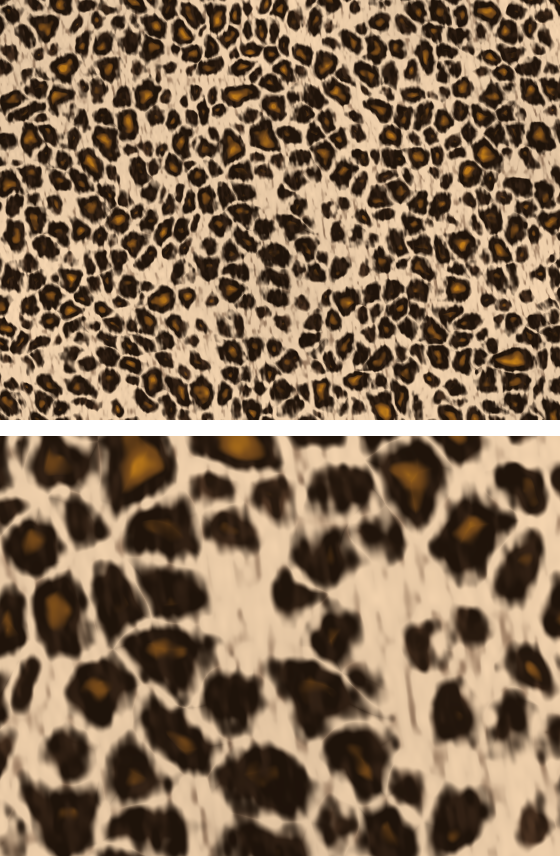
Top, the full canvas; bottom, a detail of the centre.
A WebGL 2 fragment shader for this texture:

```glsl
#version 300 es
precision highp float;
// Leopard plush: dark, soft-edged spots with ochre hearts on cream fur.
// Spots are the cells of a radius-weighted Voronoi diagram, inset by a gap;
// stretched value noise makes the strands that ruffle edges and shade the pile.

#define ROWS 19.0        // spot rows per canvas height
#define JITTER 0.72      // scatter of spot centres, in cells
#define R_MIN 0.28       // smallest spot radius, in cells
#define R_MAX 0.71       // largest spot radius, in cells
#define GAP 0.08         // half the cream lane between neighbours
#define SOFT 0.09        // half-width of the furry edge
#define RIM 0.25         // depth at which the ochre heart begins
#define LEAN -0.95       // mean direction of the long axis, in radians

uniform vec2 u_resolution;
out vec4 fragColor;

const vec3 CREAM = vec3(0.91, 0.79, 0.65);
const vec3 TAN   = vec3(0.62, 0.49, 0.38);
const vec3 BROWN = vec3(0.31, 0.21, 0.14);
const vec3 BLACK = vec3(0.12, 0.075, 0.04);
const vec3 OCHRE = vec3(0.45, 0.28, 0.10);
const vec3 GOLD  = vec3(0.77, 0.50, 0.10);

vec3 hash3(vec2 p) {
    vec3 q = fract(p.xyx * vec3(0.1031, 0.1030, 0.0973));
    q += dot(q, q.yxz + 33.33);
    return fract((q.xxy + q.yzz) * q.zyx);
}

float noise(vec2 p) {
    vec2 i = floor(p), f = fract(p);
    f = f * f * (3.0 - 2.0 * f);
    float low  = mix(hash3(i).x, hash3(i + vec2(1, 0)).x, f.x);
    float high = mix(hash3(i + vec2(0, 1)).x, hash3(i + vec2(1, 1)).x, f.x);
    return mix(low, high, f.y);
}

float smoothMax(float a, float b, float k) {
    float h = max(k - abs(a - b), 0.0) / k;
    return max(a, b) + 0.25 * h * h * k;
}

// Short, slightly wavy strands of pile
float strands(vec2 p) {
    float sway = 0.02 * noise(p * 9.0) + 0.12 * p.y;
    vec2 q = vec2(p.x + sway, p.y);
    return 0.6 * noise(q * vec2(135.0, 52.0) + 40.0)
         + 0.4 * noise(q * vec2(210.0, 95.0) + 90.0);
}

// x: signed distance to the nearest spot in cells, y: its radius
vec2 spots(vec2 p) {
    vec2 home = floor(p);
    float nearest = 9.0, second = 9.0, radius = 0.0;
    for (int y = -2; y <= 2; y++)
    for (int x = -2; x <= 2; x++) {
        vec2 cell = home + vec2(x, y);
        vec3 place = hash3(cell + 17.0);
        vec3 form = hash3(cell + 71.0);
        vec2 centre = cell + 0.5 + JITTER * (place.xy - 0.5);
        centre.x += 0.5 * mod(cell.y, 2.0) - 0.25;

        // Measure along the leaning axes of an ellipse
        vec2 v = p - centre;
        float angle = LEAN + 2.2 * (form.x - 0.5);
        vec2 axis = vec2(cos(angle), sin(angle));
        float stretch = 1.0 + 0.32 * form.y;
        vec2 q = vec2(dot(v, axis) / stretch, dot(v, vec2(-axis.y, axis.x)) * stretch);

        float r = mix(R_MIN, R_MAX, form.z);
        float d = length(q) - r;
        if (d < nearest) {
            second = nearest;
            nearest = d;
            radius = r;
        } else {
            second = min(second, d);
        }
    }
    float lane = GAP - 0.5 * (second - nearest);
    return vec2(smoothMax(nearest, lane, 0.12), radius);
}

void main() {
    vec2 uv = gl_FragCoord.xy / u_resolution.y;
    vec2 p = uv * ROWS + 50.0;
    float fur = strands(uv);

    // Bend the outlines, then ruffle them with the strands
    vec2 bend = vec2(noise(p * 1.6), noise(p * 1.6 + 37.0)) - 0.5;
    vec2 fold = vec2(noise(p * 0.25 + 5.0), noise(p * 0.25 + 83.0)) - 0.5;
    vec2 spot = spots(p + 0.32 * bend + 1.2 * fold);
    float d = spot.x + 0.15 * (fur - 0.5) + 0.10 * (noise(p * 5.0) - 0.5);
    float ink = smoothstep(SOFT, -SOFT, d);

    // Cream pile with shaded partings
    vec3 ground = mix(TAN, CREAM, smoothstep(0.0, 0.48, fur));
    ground *= 0.95 + 0.10 * fur;

    // Dark rim, browner in the small spots
    float small = smoothstep(0.52, 0.30, spot.y);
    float worn = smoothstep(0.35, 0.85, fur) * (0.40 + 0.35 * small);
    vec3 pelt = mix(BLACK, BROWN, worn + 0.25 * small * noise(p * 2.5));

    // Streaky ochre heart, brightest at its middle
    float depth = -d + 0.14 * (noise(p * 3.2 + 11.0) - 0.5) + 0.10 * (fur - 0.5);
    pelt = mix(pelt, OCHRE, smoothstep(RIM - 0.04, RIM + 0.10, depth));
    pelt = mix(pelt, GOLD, smoothstep(RIM + 0.08, RIM + 0.22, depth) * (0.6 + 0.5 * fur));

    vec3 colour = mix(ground, pelt, ink);
    colour *= 0.96 + 0.08 * noise(uv * 3.0 + 7.0);
    fragColor = vec4(colour, 1.0);
}
```
